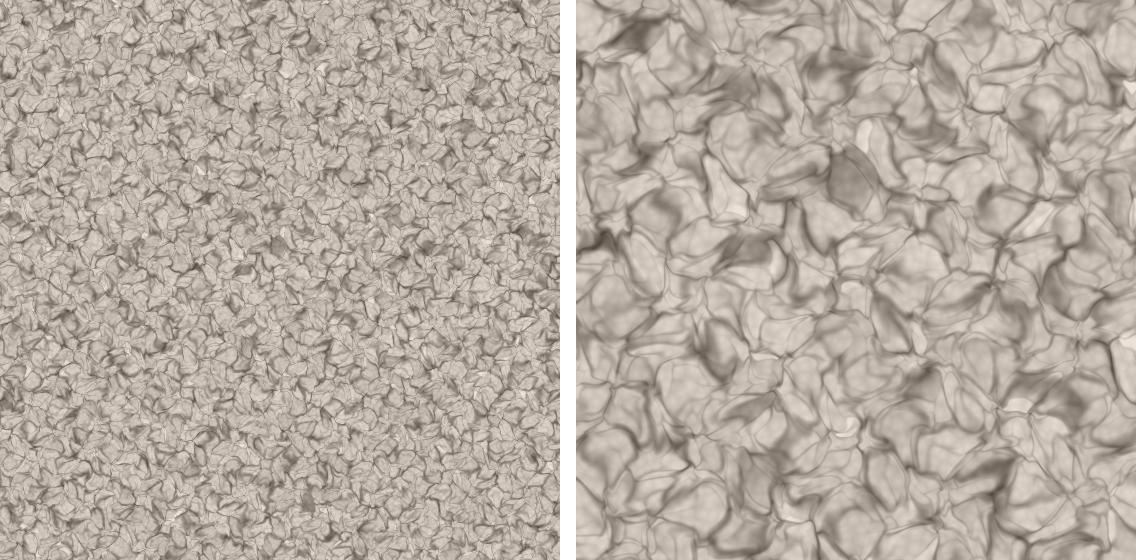
Left, the full canvas; right, a detail of the centre.
Write a WebGL 1 fragment shader that draws this texture.

```glsl
precision highp float;
// Pale rough stone: packed, irregular grains parted by broken dark crevices.
// Several layers of cellular noise on a sine-warped plane give the grains,
// chips, pits and fine mottle; their sum blends a dark tone into a light one.

uniform vec2 u_resolution;

const vec3 CREVICE_COLOUR = vec3(0.40, 0.36, 0.32);
const vec3 GRAIN_COLOUR = vec3(0.82, 0.78, 0.74);

const float GRAINS_ACROSS = 46.0;
const float CHIP_SCALE = 1.9;       // chips per grain length
const float PATCH_SCALE = 0.7;      // patches of open or closed crevices
const float MOTTLE_ACROSS = 150.0;

const float BASE_TONE = 0.96;
const float CREVICE_DEPTH = 0.60;
const float CHIP_DEPTH = 0.32;
const float PIT_DEPTH = 0.25;
const float GRAIN_VARIATION = 0.16;
const float CHIP_VARIATION = 0.12;
const float MOTTLE_CONTRAST = 0.22;
const float FLECK_BRIGHTNESS = 0.16;

vec3 hash3(vec2 p) {
  vec3 h = fract(p.xyx * vec3(0.1031, 0.1030, 0.0973));
  h += dot(h, h.yxz + 33.33);
  return fract((h.xxy + h.yzz) * h.zyx);
}

// x: distance to the nearest seed, y: gap to the second, z: random cell value
vec3 cells(vec2 p) {
  vec2 base = floor(p);
  float nearest = 8.0;
  float second = 8.0;
  float id = 0.0;
  for (int j = -1; j <= 1; j++) {
    for (int i = -1; i <= 1; i++) {
      vec2 cell = base + vec2(float(i), float(j));
      vec3 rnd = hash3(cell + 200.0);
      float d = distance(p, cell + rnd.xy);
      if (d < nearest) {
        second = nearest;
        nearest = d;
        id = rnd.z;
      } else {
        second = min(second, d);
      }
    }
  }
  return vec3(nearest, second - nearest, id);
}

mat2 rotation(float angle) {
  float c = cos(angle);
  float s = sin(angle);
  return mat2(c, s, -s, c);
}

// Layered sines roughen the straight cell borders
vec2 warp(vec2 p) {
  float amplitude = 0.24;
  float frequency = 2.1;
  for (int i = 0; i < 3; i++) {
    vec2 q = rotation(0.7 + 1.3 * float(i)) * p;
    p += amplitude * sin(q.yx * frequency + vec2(1.7, 4.1));
    amplitude *= 0.5;
    frequency *= 2.17;
  }
  return p;
}

// Cell value around zero, faded at the border to keep edges smooth
float cellShade(vec3 cell) {
  return (cell.z - 0.5) * smoothstep(0.0, 0.15, cell.y);
}

void main() {
  vec2 uv = gl_FragCoord.xy / min(u_resolution.x, u_resolution.y);
  vec2 p = warp(uv * GRAINS_ACROSS);

  vec3 grain = cells(p);
  vec3 chip = cells(rotation(0.6) * p * CHIP_SCALE + 17.0);
  vec3 region = cells(rotation(1.1) * p * PATCH_SCALE + 41.0);
  vec3 mottle = cells(rotation(0.3) * uv * MOTTLE_ACROSS + 7.0);

  // Crevices widen and deepen in some patches and nearly close in others
  float openness = smoothstep(0.15, 0.75, region.x);
  float creviceWidth = mix(0.12, 0.50, openness);
  float crevice = 1.0 - smoothstep(0.0, creviceWidth, grain.y);
  crevice *= mix(0.35, 1.0, openness);

  // Small cracks gather where chips meet, pits where grains meet
  float crack = 1.0 - smoothstep(0.0, 0.40, chip.y);
  crack *= smoothstep(0.30, 0.80, chip.x);
  float pit = smoothstep(0.50, 0.95, grain.x);

  // Rare bright crystals
  float fleck = step(0.985, chip.z) * smoothstep(0.05, 0.30, chip.y);

  float tone = BASE_TONE;
  tone += GRAIN_VARIATION * cellShade(grain) + CHIP_VARIATION * cellShade(chip);
  tone += MOTTLE_CONTRAST * (0.45 - mottle.x);
  tone -= CREVICE_DEPTH * crevice + CHIP_DEPTH * crack + PIT_DEPTH * pit;
  tone += FLECK_BRIGHTNESS * fleck;

  vec3 colour = mix(CREVICE_COLOUR, GRAIN_COLOUR, clamp(tone, -0.3, 1.25));
  gl_FragColor = vec4(colour, 1.0);
}
```
